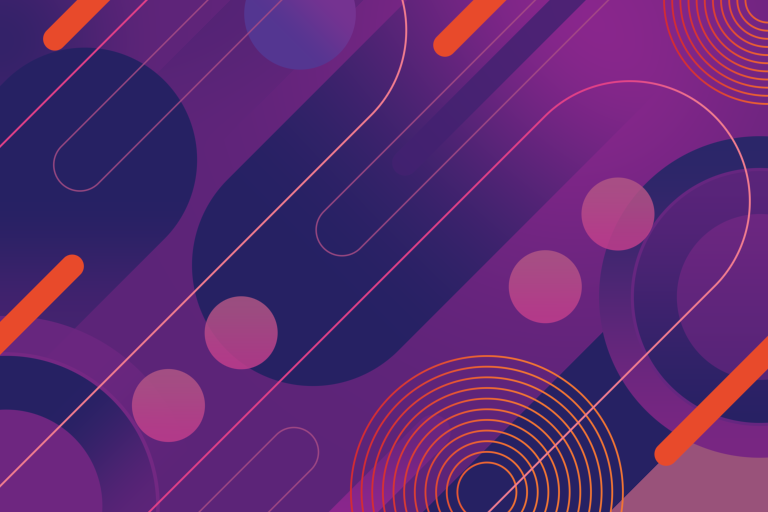
Reproduce this background procedurally as a Shadertoy shader.

```glsl
const vec2 DIAG = vec2(0.70711);
const vec3 NAVY = vec3(0.15, 0.13, 0.39);
const vec3 PURPLE = vec3(0.36, 0.14, 0.47);
const vec3 MAGENTA = vec3(0.54, 0.15, 0.55);
const vec3 ORANGE = vec3(0.91, 0.29, 0.17);
const vec3 SALMON = vec3(0.95, 0.49, 0.56);
const vec3 HOTPINK = vec3(0.88, 0.25, 0.53);

float edge; // half width of the smoothed border

void paint(inout vec3 base, vec3 ink, float dist, float alpha) {
    base = mix(base, ink, alpha * smoothstep(edge, -edge, dist));
}

// Round-ended bar that runs from its tip without end along dir
float bar(vec2 p, vec2 tip, vec2 dir, float radius) {
    vec2 q = p - tip;
    return length(q - dir * max(dot(q, dir), 0.0)) - radius;
}

float disc(vec2 p, vec2 center, float radius) {
    return length(p - center) - radius;
}

// Evenly spaced circle outlines, eleven from the outside inwards
void paintRipples(inout vec3 col, vec2 p, vec2 center, float outer) {
    float step1 = outer * 0.0783;
    float r = length(p - center);
    float index = clamp(round((outer - r) / step1), 0.0, 10.0);
    float d = abs(r - outer + index * step1) - 0.0018;
    float warm = smoothstep(-outer, outer * 0.4, p.x - center.x);
    paint(col, mix(vec3(0.83, 0.17, 0.20), vec3(0.95, 0.46, 0.20), warm), d, 1.0);
}

void mainImage(out vec4 fragColor, in vec2 fragCoord) {
    vec2 p = fragCoord / iResolution.y;
    edge = 0.75 / iResolution.y;
    float across = p.x - p.y;

    // Backdrop with a magenta glow and a dark corner
    vec2 glow = p - vec2(1.12, 0.92);
    vec3 col = mix(PURPLE, MAGENTA, exp(-5.0 * dot(glow, glow)));
    col = mix(col, NAVY, 0.75 * smoothstep(0.32, 0.0, length(p - vec2(0.0, 0.92))));
    paint(col, NAVY, abs(across + 0.42) - 0.13, 0.2 * smoothstep(0.7, 1.0, p.y));

    // Wide dark bars
    float fade = 0.45 + 0.55 * smoothstep(0.36, 0.62, p.y);
    paint(col, NAVY, bar(p, vec2(0.166, 0.688), -DIAG, 0.219), fade);
    vec2 tip = vec2(0.611, 0.482);
    fade = 1.0 - smoothstep(0.0, 0.75, dot(p - tip, DIAG));
    paint(col, NAVY, bar(p, tip, DIAG, 0.236), fade);
    paint(col, vec3(0.26, 0.13, 0.44), bar(p, vec2(0.791, 0.682), DIAG, 0.025), 0.85);

    // Bands of the lower right
    paint(col, NAVY, 0.826 - across, 1.0);
    paint(col, vec3(0.60, 0.32, 0.48), 1.191 - across, 1.0);
    fade = 1.0 - 0.7 * smoothstep(0.0, 0.16, p.y);
    paint(col, MAGENTA, bar(p, vec2(0.846, 0.156), -DIAG, 0.034), fade);

    // Nested discs on the right
    vec2 hub = vec2(1.484, 0.420);
    float rise = smoothstep(-0.3, 0.3, p.y - hub.y);
    paint(col, mix(vec3(0.47, 0.15, 0.51), NAVY + 0.02, rise), disc(p, hub, 0.314), 1.0);
    paint(col, vec3(0.40, 0.15, 0.50), disc(p, hub, 0.252), 1.0);
    paint(col, mix(NAVY, vec3(0.36, 0.14, 0.48), rise), disc(p, hub, 0.246), 1.0);
    paint(col, mix(vec3(0.32, 0.14, 0.46), vec3(0.44, 0.15, 0.51), rise), disc(p, hub, 0.162), 1.0);

    // Nested discs in the lower left
    hub = vec2(0.012, 0.012);
    float turn = smoothstep(-0.1, 0.3, p.x - p.y);
    paint(col, mix(vec3(0.42, 0.15, 0.50), PURPLE, turn), disc(p, hub, 0.371), 0.9);
    paint(col, vec3(0.47, 0.16, 0.52), disc(p, hub, 0.300), 0.8);
    paint(col, mix(NAVY, PURPLE, turn), disc(p, hub, 0.293), 1.0);
    paint(col, vec3(0.43, 0.15, 0.50), disc(p, hub, 0.188), 1.0);

    // Violet disc at the top
    vec2 q = p - vec2(0.586, 0.973);
    vec3 violet = mix(vec3(0.33, 0.21, 0.57), vec3(0.46, 0.20, 0.57), smoothstep(-0.08, 0.1, q.x + q.y));
    paint(col, violet, length(q) - 0.109, 1.0);

    paintRipples(col, p, vec2(0.951, 0.039), 0.2656);
    paintRipples(col, p, vec2(1.5, 1.0), 0.203);

    // Two pairs of translucent pink discs
    for (int i = 0; i < 4; i++) {
        vec2 center = vec2(0.471, 0.350) + float(i / 2) * vec2(0.736, 0.232) - float(i % 2) * 0.142;
        float shade = smoothstep(-0.08, 0.08, p.y - center.y);
        vec3 pink = mix(vec3(0.76, 0.24, 0.55), vec3(0.69, 0.34, 0.52), shade);
        paint(col, pink, disc(p, center, 0.0713), 0.84);
    }

    // Slim outlined bars
    vec3 mauve = vec3(0.66, 0.30, 0.52);
    paint(col, mauve, abs(bar(p, vec2(0.156, 0.678), DIAG, 0.051)) - 0.0015, 0.85);
    paint(col, mauve, abs(bar(p, vec2(0.668, 0.551), DIAG, 0.0505)) - 0.0015, 0.85);
    paint(col, mauve, abs(bar(p, vec2(0.574, 0.117), -DIAG, 0.048)) - 0.0015, 0.85);

    // Wide outlined bars, hot pink on the upper side and salmon below
    for (int i = 0; i < 2; i++) {
        vec2 end = i == 0 ? vec2(0.559, 0.941) : vec2(1.230, 0.607);
        float side = smoothstep(-0.3, 0.0, across - end.x + end.y);
        paint(col, mix(HOTPINK, SALMON, side), abs(bar(p, end, -DIAG, 0.2345)) - 0.0019, 1.0);
    }

    // Solid orange bars
    float solid = bar(p, vec2(0.107, 0.924), DIAG, 0.0228);
    solid = min(solid, bar(p, vec2(0.869, 0.912), DIAG, 0.0228));
    solid = min(solid, bar(p, vec2(0.141, 0.480), -DIAG, 0.0228));
    solid = min(solid, bar(p, vec2(1.301, 0.113), DIAG, 0.0228));
    paint(col, ORANGE, solid, 1.0);

    fragColor = vec4(col, 1.0);
}
```
